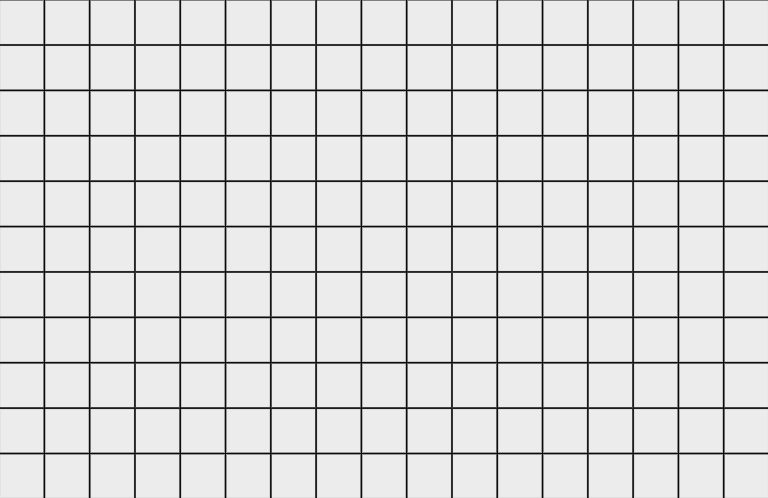
Give the GLSL for this pattern, as a WebGL 2 fragment shader.

```glsl
#version 300 es
precision highp float;
// Thin black square grid on pale grey paper, 17 cells across and 11 down.

uniform vec2 u_resolution;
out vec4 fragColor;

void main() {
    // Canvas widths, measured from the top left corner
    vec2 pos = vec2(gl_FragCoord.x, u_resolution.y - gl_FragCoord.y) / u_resolution.x;
    float pixel = 1.0 / u_resolution.x;

    // Distance to the nearest vertical and horizontal line
    vec2 pitch = vec2(0.05897, 0.0591);
    vec2 cell = (pos - vec2(-0.0012, -0.0005)) / pitch;
    vec2 lineDist = abs(fract(cell + 0.5) - 0.5) * pitch;

    // Soft-edged strokes, joined where they cross
    float halfWidth = 0.00113;
    float soft = 0.75 * pixel;
    vec2 stroke = 1.0 - smoothstep(halfWidth - soft, halfWidth + soft, lineDist);
    float ink = max(stroke.x, stroke.y);

    vec3 paper = vec3(0.927, 0.926, 0.927);
    vec3 black = vec3(0.04);
    fragColor = vec4(mix(paper, black, ink), 1.0);
}
```
